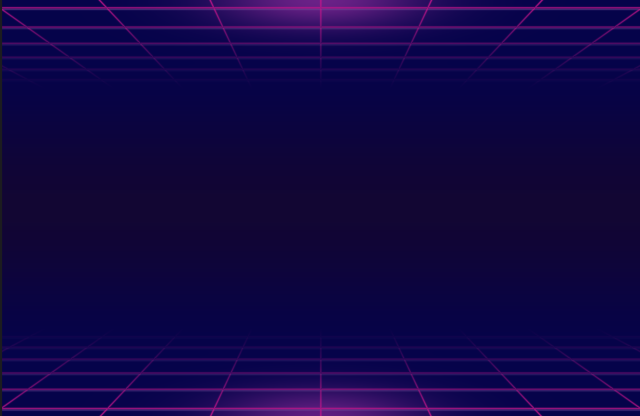
This background is drawn by a Shadertoy shader. Its source:

```glsl
// Neon perspective grids on a floor and a ceiling, fading into a dark violet gap.
// One folded half-plane serves both: rows are even steps in 1/depth, columns fan
// out from a vanishing point, and an elliptical glow sits on each outer edge.

#define AXIS vec2(0.5013, 0.4985)  // fold centre, as a share of the canvas
#define VANISH_DEPTH 0.5663        // outer edge to vanishing point
#define ROW_SCALE 5.906            // rows per unit of inverse depth
#define ROW_START 10.81            // row phase at the outermost line
#define COLUMN_SLOPE 0.47          // sideways step per unit of depth
#define FADE_REACH 0.215           // how far the grid reaches inward
#define LINE_WIDTH 0.0022
#define GLOW_SIZE vec2(0.25, 0.07)
#define BORDER_WIDTH 0.0033

const vec3 NAVY    = vec3(0.020, 0.010, 0.290);
const vec3 VIOLET  = vec3(0.070, 0.022, 0.200);
const vec3 PURPLE  = vec3(0.420, 0.130, 0.530);
const vec3 MAGENTA = vec3(0.760, 0.080, 0.540);
const vec3 LILAC   = vec3(0.420, 0.290, 0.600);
const vec3 BORDER  = vec3(0.110, 0.110, 0.120);

// Soft line profile that never gets thinner than the sampling allows
float softLine(float dist, float width) {
    float w = max(width, 0.6 / iResolution.y);
    return exp(-dist * dist / (w * w));
}

// Signed distance, in canvas heights, to the nearest row
float rowDistance(float depth) {
    float row = max(round(ROW_SCALE / depth - ROW_START), 0.0);
    return depth - ROW_SCALE / (row + ROW_START);
}

// Perpendicular distance to the nearest fanned column
float columnDistance(float x, float depth) {
    float spacing = COLUMN_SLOPE * depth;
    float column = round(x / spacing);
    float lean = COLUMN_SLOPE * column;
    return (x - column * spacing) / sqrt(1.0 + lean * lean);
}

void mainImage(out vec4 fragColor, in vec2 fragCoord) {
    vec2 uv = fragCoord / iResolution.xy;
    float x = (uv.x - AXIS.x) * iResolution.x / iResolution.y;
    float side = uv.y < AXIS.y ? -1.0 : 1.0;
    float inward = 1.0 - AXIS.y - abs(uv.y - AXIS.y);
    float depth = VANISH_DEPTH - inward;

    // Vertical gradient, darkest in the middle
    vec3 color = mix(VIOLET, NAVY, smoothstep(0.0, 0.75, abs(uv.y - 0.5) * 2.0));

    // Purple glow at the middle of both outer edges
    vec2 glowPos = vec2(x, inward) / GLOW_SIZE;
    float glow = exp(-dot(glowPos, glowPos)) * (side > 0.0 ? 1.0 : 0.88);
    color = mix(color, PURPLE, glow);

    // Grid: magenta lines, with a pale fringe under each row
    float fade = pow(clamp(1.0 - inward / FADE_REACH, 0.0, 1.0), 1.2);
    float rowOffset = rowDistance(depth) * side;
    float fringe = softLine(rowOffset + 0.0025, LINE_WIDTH);
    float rows = softLine(rowOffset - 0.0012, LINE_WIDTH);
    float columns = softLine(columnDistance(x, depth), LINE_WIDTH);
    color = mix(color, LILAC, 0.6 * fringe * fade);
    color = mix(color, MAGENTA, 0.85 * max(rows, columns) * fade);

    // Thin dark strip on the left
    float pixel = 1.0 / iResolution.x;
    float strip = clamp((BORDER_WIDTH - uv.x) / pixel + 0.5, 0.0, 1.0);
    fragColor = vec4(mix(color, BORDER, strip), 1.0);
}
```
